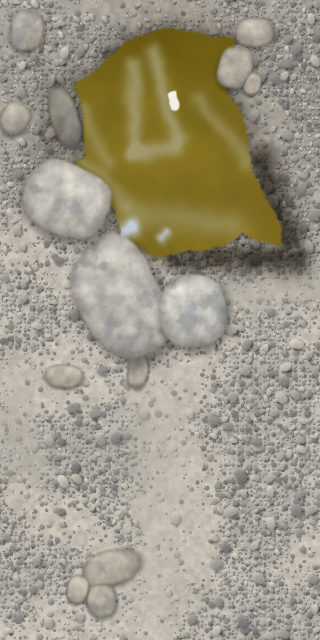
Write a Shadertoy shader that draws this texture.

```glsl
// Murky olive puddle among pale stones on dusty gravel
float hash(vec2 p) {
  vec3 q = fract(p.xyx * .1031);
  q += dot(q, q.yzx + 33.33);
  return fract((q.x + q.y) * q.z);
}
float noise(vec2 p) {
  vec2 i = floor(p), f = fract(p);
  f = f * f * (3. - 2. * f);
  return mix(mix(hash(i), hash(i + vec2(1, 0)), f.x),
             mix(hash(i + vec2(0, 1)), hash(i + 1.), f.x), f.y);
}
float fbm(vec2 p) {
  float sum = 0., amp = .53;
  for (int i = 0; i < 4; i++) {
    sum += amp * noise(p);
    p = mat2(1.6, 1.2, -1.2, 1.6) * p + 7.3;
    amp *= .5;
  }
  return sum;
}
float segment(vec2 p, vec4 s) {
  vec2 a = p - s.xy, b = s.zw - s.xy;
  return length(a - b * clamp(dot(a, b) / dot(b, b), 0., 1.));
}
float streak(vec2 p, vec4 s, float width) {
  float d = segment(p, s) / width;
  return exp(-d * d);
}
// Signed distance to the waterline, negative over water
float shoreline(vec2 p) {
  const int N = 18;
  vec2 v[N] = vec2[N](vec2(.39, 1.87), vec2(.535, 1.915), vec2(.73, 1.875), vec2(.7, 1.74),
    vec2(.77, 1.61), vec2(.78, 1.48), vec2(.87, 1.31), vec2(.885, 1.23), vec2(.755, 1.27),
    vec2(.7, 1.23), vec2(.49, 1.2), vec2(.38, 1.25), vec2(.34, 1.375),
    vec2(.21, 1.47), vec2(.265, 1.505), vec2(.26, 1.635), vec2(.23, 1.73), vec2(.325, 1.805));
  float d = 9., side = 1.;
  for (int i = 0, j = N - 1; i < N; j = i, i++) {
    d = min(d, segment(p, vec4(v[i], v[j])));
    vec2 e = v[j] - v[i], w = p - v[i];
    bvec3 c = bvec3(p.y >= v[i].y, p.y < v[j].y, e.x * w.y > e.y * w.x);
    if (all(c) || !any(c)) side = -side;
  }
  return side * d;
}
// One jittered layer of small rounded gravel
void pebbles(inout vec3 col, vec2 p, float scale, float amount) {
  vec2 g = p * scale;
  for (int k = 0; k < 9; k++) {
    vec2 c = floor(g) + vec2(k % 3, k / 3) - 1. + scale;
    if (hash(c + 3.) > amount) continue;
    vec2 d = g + scale - c - .2 - .6 * vec2(hash(c + 17.), hash(c + 41.));
    float r = mix(.18, .46, hash(c + 71.)), turn = 6.3 * hash(c + 97.);
    float len = length(d) * (1. + .2 * cos(2. * atan(d.y, d.x + 1e-5) + turn));
    col *= 1. - .32 * smoothstep(r * 1.4, r * .6, length(d + vec2(-.25, .35) * r));
    vec3 tint = mix(vec3(.53), vec3(.87, .84, .79), hash(c + 131.));
    tint *= .93 + .13 * dot(d, vec2(-.4, .9)) / r;
    col = mix(col, tint, .85 * smoothstep(r + .06, r - .12, len));
  }
}
// A weathered boulder with a soft contact shadow; shape is center, radii
void stone(inout vec3 col, vec2 p, vec4 shape, float tilt, vec3 tint) {
  vec2 d = p - shape.xy;
  float c = cos(tilt), s = sin(tilt), size = min(shape.z, shape.w), soft = .006 / size;
  vec2 q = mat2(c, -s, s, c) * d / shape.zw, n = p * .7 / size;
  q += .3 * (vec2(fbm(n), fbm(n + 31.)) - .5);
  float r = pow(dot(pow(abs(q), vec2(2.5)), vec2(1)), .4);
  col *= 1. - .38 * smoothstep(1.3, .85, length(q + vec2(-.05, .12)));
  vec3 face = tint * (.73 + .1 * d.y / shape.w + .34 * fbm(p * 32.));
  face = mix(face, vec3(.51, .53, .55), .5 * smoothstep(.56, .76, fbm(p * 17. + 4.)));
  face *= 1. - .2 * smoothstep(.7, 1.05, r);
  col = mix(col, face, smoothstep(1. + soft, 1. - soft, r));
}
void mainImage(out vec4 fragColor, in vec2 fragCoord) {
  vec2 p = fragCoord / iResolution.xy * vec2(1, 2);
  // Dust, bare sandy patches and gravel
  float dust = fbm(p * 5. + 2.);
  float sand = max(streak(p, vec4(.48, .75, .53, .15), .1), streak(p, vec4(.75, 1.08, 1, 1.1), .06));
  sand = max(sand, streak(p, vec4(.03, .8, .08, .55), .08));
  float gravel = clamp(.95 - .8 * sand - .7 * smoothstep(.48, .68, dust), .1, .9);
  vec3 col = mix(vec3(.69, .675, .64), vec3(.77, .745, .7), smoothstep(.3, .7, dust));
  col *= (.87 + .26 * fbm(p * 60.)) * (1. - .13 * smoothstep(1.15, 1.5, p.y));
  pebbles(col, p, 72., gravel);
  pebbles(col, p, 43., gravel * .75);
  pebbles(col, p, 23., gravel * .36);
  col = mix(col, vec3(.75, .72, .67), .4 * sand);
  // Damp mud around the water
  float shore = shoreline(p) + .025 * (fbm(p * 24.) - .5);
  float mud = max(streak(p, vec4(.55, 1.2, .92, 1.19), .05), streak(p, vec4(.81, 1.5, .9, 1.25), .055));
  mud = max(mud, .6 * exp(-max(shore, 0.) / .035));
  mud = max(mud, .45 * streak(p, vec4(.19, 1.72, .16, 1.52), .06));
  col *= mix(vec3(1), vec3(.42, .4, .36), clamp(mud * (.65 + .7 * fbm(p * 30.)), 0., 1.));
  // Olive water with warped sky reflections
  vec2 w = p + .045 * (vec2(fbm(p * 9.), fbm(p * 9. + 20.)) - .5);
  vec3 water = mix(vec3(.49, .42, .12), vec3(.4, .34, .06), smoothstep(1.6, 1.9, p.y));
  water *= .9 + .22 * fbm(p * 8.);
  vec4 sheens[7] = vec4[7](vec4(.41, 1.8, .43, 1.53), vec4(.42, 1.51, .55, 1.54),
    vec4(.47, 1.84, .56, 1.57), vec4(.63, 1.69, .77, 1.5), vec4(.42, 1.33, .72, 1.3),
    vec4(.27, 1.48, .4, 1.36), vec4(.27, 1.65, .34, 1.49));
  float sheen = 0.;
  for (int i = 0; i < 7; i++) sheen += (i < 3 ? .7 : .45) * streak(w, sheens[i], i == 4 ? .045 : .025);
  water = mix(water, vec3(.66, .64, .5), min(sheen, .8));
  float sky = streak(w, vec4(.36, 1.26, .42, 1.29), .024) + .7 * streak(w, vec4(.5, 1.25, .52, 1.27), .014);
  water = mix(water, vec3(.78, .83, .92), min(sky, .9));
  water = mix(water, vec3(.95, .94, .91), smoothstep(.018, .01, segment(w, vec4(.545, 1.7, .56, 1.655))));
  col = mix(col, water, smoothstep(.006, -.006, shore));
  // Scattered stones, then the three boulders
  vec4 rocks[11] = vec4[11](vec4(.083, 1.905, .053, .065), vec4(.795, 1.9, .058, .047),
    vec4(.737, 1.79, .052, .07), vec4(.79, 1.74, .026, .036), vec4(.047, 1.63, .047, .052),
    vec4(.2, 1.635, .043, .1), vec4(.2, .823, .058, .036), vec4(.43, .845, .033, .056),
    vec4(.345, .225, .088, .052), vec4(.318, .125, .045, .052), vec4(.243, .158, .032, .042));
  for (int i = 0; i < 11; i++) {
    float tilt = .8 * hash(vec2(i, 5)) - .4;
    stone(col, p, rocks[i], tilt, vec3(.78, .75, .69) * (i == 5 ? .78 : 1.));
  }
  stone(col, p, vec4(.37, 1.075, .135, .19), .45, vec3(.83, .81, .77));
  stone(col, p, vec4(.205, 1.375, .14, .108), -.4, vec3(.84, .82, .78));
  stone(col, p, vec4(.605, 1.03, .105, .112), .25, vec3(.85, .84, .81));
  fragColor = vec4(col, 1);
}
```
